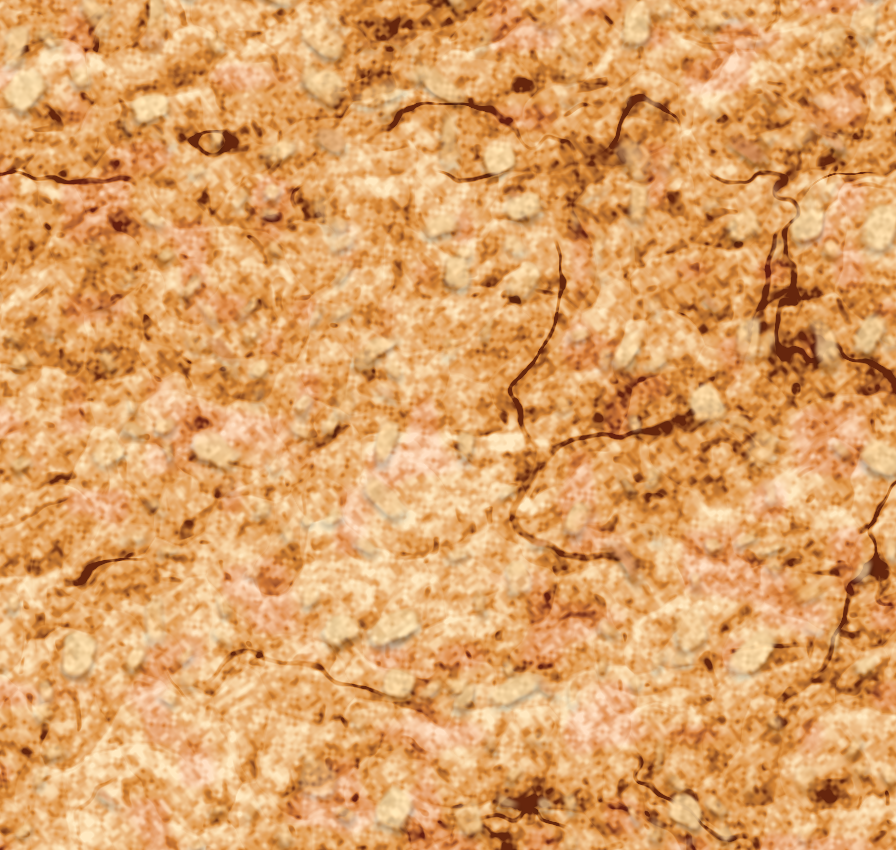
This texture is drawn by a WebGL 1 fragment shader. Its source:

```glsl
precision highp float;

uniform vec2 u_resolution;

// Hashes and noise
vec2 hash2(vec2 cell) {
  vec2 k = vec2(dot(cell, vec2(127.1, 311.7)), dot(cell, vec2(269.5, 183.3)));
  return fract(sin(k) * 43758.5);
}

float noise(vec2 p) {
  vec2 i = floor(p);
  vec2 f = fract(p);
  f = f * f * (3.0 - 2.0 * f);
  float low = mix(hash2(i).x, hash2(i + vec2(1.0, 0.0)).x, f.x);
  float high = mix(hash2(i + vec2(0.0, 1.0)).x, hash2(i + 1.0).x, f.x);
  return mix(low, high, f.y);
}

// Squared distance to the nearest scattered point
float cellular(vec2 p) {
  vec2 i = floor(p);
  float nearest = 4.0;
  for (int y = -1; y <= 1; y++) {
    for (int x = -1; x <= 1; x++) {
      vec2 cell = i + vec2(float(x), float(y));
      vec2 d = cell + hash2(cell) - p;
      nearest = min(nearest, dot(d, d));
    }
  }
  return nearest;
}

vec2 turn(vec2 p, float angle) {
  float c = cos(angle);
  float s = sin(angle);
  return vec2(c * p.x - s * p.y, s * p.x + c * p.y);
}

// Dough height: lumps, clods and crumbs
float relief(vec2 p) {
  float h = 0.07 * noise(turn(p, 0.6) * 9.0) - 0.065 * cellular(p * 6.0);
  h += 0.022 * noise(turn(p, 1.1) * 30.0) - 0.028 * cellular(p * 19.0 + 7.0);
  return h + 0.012 * noise(turn(p, 2.0) * 62.0);
}

// Nut flakes: x = cover, y = random shade, z = shadow below
vec3 flakes(vec2 p, float scale, float chance, float seed) {
  vec2 q = p * scale;
  vec2 i = floor(q);
  float soft = 0.005 * scale;
  vec3 result = vec3(0.0);
  for (int y = -1; y <= 1; y++) {
    for (int x = -1; x <= 1; x++) {
      vec2 cell = i + vec2(float(x), float(y));
      vec2 pick = hash2(cell + seed);
      vec2 kind = hash2(cell + seed + 31.7);
      float present = step(pick.x, chance);
      vec2 centre = cell + 0.2 + 0.6 * hash2(cell + seed + 73.1);
      vec2 size = vec2(mix(0.13, 0.27, kind.x), mix(0.24, 0.42, kind.y));
      float angle = (pick.y - 0.5) * 2.8;
      vec2 a = abs(turn(q - centre, angle)) / size;
      vec2 b = abs(turn(q - centre + vec2(0.0, 0.006 * scale), angle)) / size;
      float body = (pow(dot(a * a, a), 0.333) - 1.0) * size.x;
      float shade = (pow(dot(b * b, b), 0.333) - 1.0) * size.x;
      float cover = present * (1.0 - smoothstep(-soft, soft * 0.4, body));
      float shadow = present * (1.0 - smoothstep(-soft, soft, shade));
      result.y = mix(result.y, kind.x * 0.5 + pick.y * 0.5, step(0.01, cover));
      result.x = max(result.x, cover);
      result.z = max(result.z, shadow);
    }
  }
  result.z *= 1.0 - result.x;
  return result;
}

// Thin broken fissure around the zero line of a field
float fissure(float field, float width, float presence) {
  return (1.0 - smoothstep(width * 0.3, width, abs(field))) * smoothstep(0.5, 0.66, presence);
}

vec3 blend(vec3 colour, vec3 next, float from, float to, float tone) {
  return mix(colour, next, clamp((tone - from) / (to - from), 0.0, 1.0));
}

vec3 bakedColour(float tone) {
  vec3 c = blend(vec3(0.40, 0.15, 0.05), vec3(0.70, 0.42, 0.18), -2.5, -1.5, tone);
  c = blend(c, vec3(0.83, 0.51, 0.19), -1.5, -0.9, tone);
  c = blend(c, vec3(0.89, 0.61, 0.31), -0.9, -0.4, tone);
  c = blend(c, vec3(0.91, 0.68, 0.44), -0.4, 0.25, tone);
  c = blend(c, vec3(0.96, 0.80, 0.60), 0.25, 1.15, tone);
  return blend(c, vec3(1.0, 0.91, 0.75), 1.15, 2.3, tone);
}

vec3 addFlakes(vec3 base, vec3 flake, float opacity, float grain) {
  vec3 nut = mix(vec3(0.91, 0.73, 0.50), vec3(0.98, 0.88, 0.69), flake.y);
  nut = mix(vec3(0.78, 0.50, 0.31), nut, smoothstep(0.14, 0.2, flake.y));
  base *= 1.0 - 0.28 * flake.z * opacity;
  return mix(base, nut + 0.06 * grain, flake.x * opacity);
}

void main() {
  vec2 p = gl_FragCoord.xy / u_resolution.y;
  float aspect = u_resolution.x / u_resolution.y;
  vec2 wobble = vec2(noise(p * 13.0), noise(p * 13.0 + 40.0)) - 0.5;
  vec2 ragged = vec2(noise(p * 48.0), noise(p * 48.0 + 90.0)) - 0.5;
  vec2 w = p + 0.05 * wobble + 0.012 * ragged;

  // Relief lit from above
  float reach = 0.005;
  vec2 toLight = vec2(-0.3, 0.95) * reach;
  float tone = (relief(w) - relief(w + toLight)) / reach;

  // Toasted patches, crumb grain and pits
  float grain = 1.5 * (noise(turn(p, 0.4) * 95.0) - 0.5) + 2.0 * (noise(turn(p, 0.9) * 190.0) - 0.5);
  float pits = smoothstep(0.72, 0.93, noise(turn(w, 1.5) * 64.0));
  tone += 0.15 + grain + 1.1 * (noise(p * 4.0 + 20.0) - 0.5) - 1.3 * pits;

  // Cracks: scattered ones and a broken ring
  float ring = length((p - vec2(0.53 * aspect, 0.47)) * vec2(0.9, 1.0)) - 0.42;
  ring += 0.14 * wobble.x + 0.03 * ragged.y;
  float cracks = fissure(ring, 0.006, noise(p * 8.0 + 3.0));
  cracks = max(cracks, fissure(noise(w * 7.0 + 15.0) - 0.5, 0.022, noise(p * 9.0 + 60.0) - 0.06));
  float hollow = fissure(ring, 0.03, noise(p * 8.0 + 3.0));
  tone -= 2.0 * cracks + 0.5 * hollow;

  vec3 colour = bakedColour(tone);
  float redness = smoothstep(0.6, 0.85, noise(p * 22.0 + 11.0));
  colour += redness * vec3(0.0, -0.035, 0.01);

  // Nut pieces partly sunk in the dough
  vec2 edge = p + 0.012 * wobble + 0.007 * ragged;
  float sunk = mix(0.45, 0.9, smoothstep(0.25, 0.6, noise(p * 26.0 + 5.0)));
  colour = addFlakes(colour, flakes(edge, 29.0, 0.22, 3.0), sunk * 0.8, grain);
  colour = addFlakes(colour, flakes(edge, 14.0, 0.27, 17.0), sunk, grain);
  colour = addFlakes(colour, flakes(edge, 6.5, 0.09, 53.0), sunk, grain);

  gl_FragColor = vec4(clamp(colour, 0.0, 1.0), 1.0);
}
```
